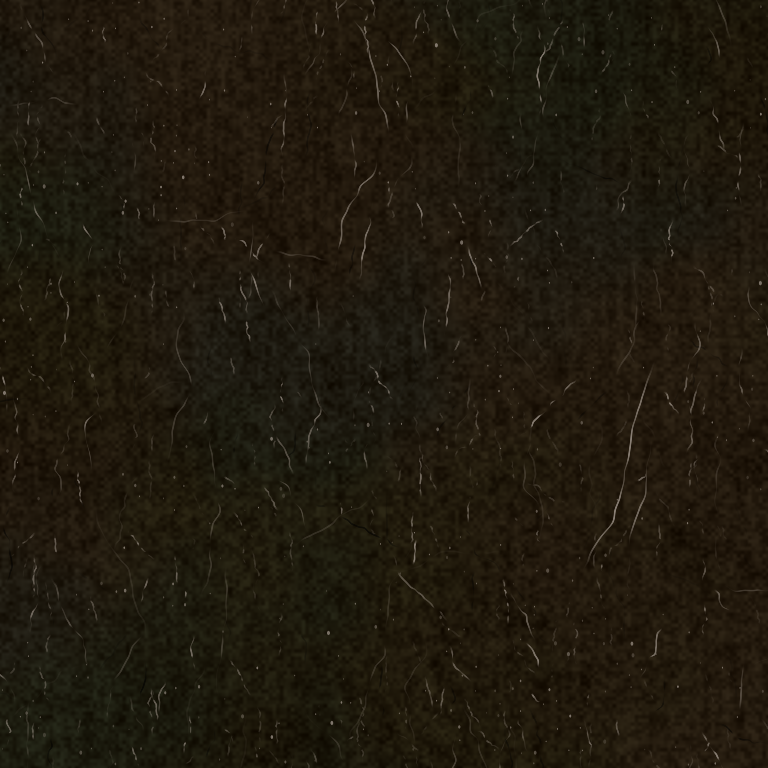
This texture is drawn by a WebGL 1 fragment shader. Its source:

```glsl
precision highp float;
// Dark, aged varnish: mottled brown-black ground with fine pale cracks.

uniform vec2 u_resolution;

#define DARK_BROWN vec3(0.086, 0.056, 0.016)
#define LIGHT_BROWN vec3(0.184, 0.153, 0.096)
#define CRACK_COLOR vec3(0.60, 0.56, 0.52)
#define COOL_TINT vec3(0.80, 1.03, 1.32)
#define OLIVE_TINT vec3(0.93, 1.03, 0.78)
#define GRAIN_SCALE 210.0
#define GRAIN_CONTRAST 0.72
#define CRACK_WIDTH 0.0009
#define CRACK_STRENGTH 0.95
#define SPECK_CELLS 64.0

float hash(vec2 p) {
  return fract(sin(dot(p, vec2(127.1, 311.7))) * 43758.5453);
}

float noise(vec2 p) {
  vec2 cell = floor(p);
  vec2 f = fract(p);
  f = f * f * (3.0 - 2.0 * f);
  float low = mix(hash(cell), hash(cell + vec2(1.0, 0.0)), f.x);
  float high = mix(hash(cell + vec2(0.0, 1.0)), hash(cell + 1.0), f.x);
  return mix(low, high, f.y);
}

float fbm(vec2 p) {
  float sum = 0.0;
  float amplitude = 0.5;
  for (int i = 0; i < 4; i++) {
    sum += amplitude * noise(p);
    p = p * 2.03 + 17.3;
    amplitude *= 0.5;
  }
  return sum / 0.9375;
}

// Wobbly, broken strokes, one per grid cell, mostly upright.
float cracks(vec2 uv, float cells, float density, float spread, float seed, float pixel) {
  vec2 p = uv * cells;
  vec2 home = floor(p);
  float ink = 0.0;
  for (int j = -1; j <= 1; j++) {
    for (int i = -1; i <= 1; i++) {
      vec2 cell = home + vec2(float(i), float(j));
      vec2 id = cell + seed;
      vec2 center = cell + vec2(hash(id + 3.1), hash(id + 7.7));
      float cluster = 0.45 + 1.1 * noise(center / cells * 5.0 + seed);
      float present = step(hash(id + 1.3), density * cluster);

      float turn = 2.0 * hash(id + 11.9) - 1.0;
      float angle = 0.22 * turn + spread * turn * turn * turn;
      vec2 along = vec2(sin(angle), cos(angle));
      vec2 offset = p - center;
      float s = dot(offset, along);
      float across = dot(offset, vec2(along.y, -along.x));

      float track = hash(id + 5.3) * 91.0;
      across += 0.16 * (noise(vec2(s * 3.0, track)) - 0.5);
      across += 0.05 * (noise(vec2(s * 10.0, track + 9.0)) - 0.5);
      float halfLength = mix(0.2, 0.85, pow(hash(id + 13.7), 1.5));
      float taper = 1.0 - smoothstep(halfLength * 0.55, halfLength, abs(s));
      float breaks = smoothstep(0.15, 0.75, noise(vec2(s * 9.0, track + 31.0)));
      float width = CRACK_WIDTH * mix(0.6, 1.25, breaks);
      float line = 1.0 - smoothstep(max(width - 0.5 * pixel, 0.0),
                                    width + 0.5 * pixel, abs(across) / cells);
      float strength = mix(0.15, 1.0, pow(hash(id + 17.1), 1.6));
      ink = max(ink, present * line * taper * breaks * strength);
    }
  }
  return ink;
}

// Tiny pale flecks of lost paint.
float specks(vec2 uv, float pixel) {
  vec2 cell = floor(uv * SPECK_CELLS);
  vec2 center = 0.2 + 0.6 * vec2(hash(cell + 2.9), hash(cell + 8.3));
  float d = length((fract(uv * SPECK_CELLS) - center) * vec2(1.0, 0.7)) / SPECK_CELLS;
  float radius = mix(0.0006, 0.0020, pow(hash(cell + 4.7), 3.0));
  float fleck = 1.0 - smoothstep(max(radius - 0.5 * pixel, 0.0), radius + 0.5 * pixel, d);
  float density = 0.22 * noise(uv * 6.0 + 40.0);
  return fleck * step(hash(cell + 6.1), density) * mix(0.25, 0.85, hash(cell + 9.9));
}

void main() {
  float pixel = 1.0 / min(u_resolution.x, u_resolution.y);
  vec2 uv = gl_FragCoord.xy * pixel;

  // Ground tone: fine grain, upright weave and broad clouds.
  float cloud = fbm(uv * 3.2 + 5.0);
  float tone = 0.40 + 0.45 * (cloud - 0.5);
  tone += GRAIN_CONTRAST * (noise(uv * GRAIN_SCALE) - 0.5);
  tone += 0.42 * (noise(uv * GRAIN_SCALE * 0.43 + 60.0) - 0.5);
  tone += 0.28 * (noise(uv * vec2(150.0, 18.0) + 21.0) - 0.5);
  tone -= 0.30 * smoothstep(0.62, 0.90, fbm(uv * 26.0 + 80.0));
  vec3 color = mix(DARK_BROWN, LIGHT_BROWN, clamp(tone, -0.25, 1.3));

  // Slow drift of hue from brown to olive and blue-green.
  float cool = smoothstep(0.50, 0.76, fbm(uv * 2.6 + 33.0));
  float olive = smoothstep(0.42, 0.70, fbm(uv * 3.1 + 71.0));
  color *= mix(vec3(1.04, 0.98, 0.97), OLIVE_TINT, 0.7 * olive);
  color *= mix(vec3(1.0), COOL_TINT, 0.8 * cool);

  // Dark fissures lie below the pale cracks.
  color *= 1.0 - 0.6 * cracks(uv, 12.0, 0.5, 1.4, 211.0, pixel);
  float pale = cracks(uv, 5.5, 0.60, 0.45, 19.0, pixel);
  pale = max(pale, 0.9 * cracks(uv, 12.0, 0.55, 0.50, 57.0, pixel));
  pale = max(pale, 0.8 * cracks(uv, 26.0, 0.42, 0.80, 103.0, pixel));
  pale = max(pale, 0.4 * cracks(uv, 7.0, 0.50, 1.50, 151.0, pixel));
  pale = max(pale, specks(uv, pixel));
  color = mix(color, CRACK_COLOR, CRACK_STRENGTH * pale);

  gl_FragColor = vec4(color, 1.0);
}
```
